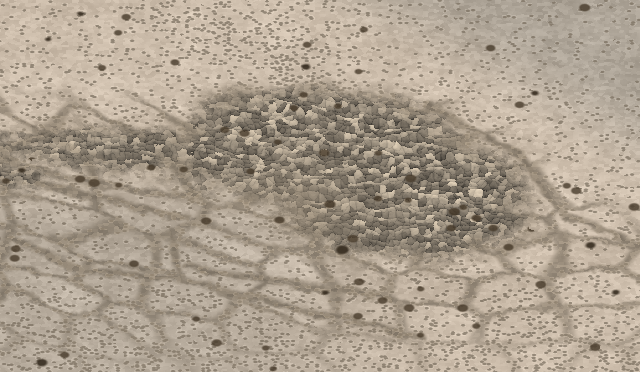
A Shadertoy shader for this texture:

```glsl
#define GRAVEL_SCALE vec2(50.0, 84.0)
#define GRIT_SCALE vec2(72.0, 125.0)
#define SLAB_SCALE vec2(4.6, 10.5)
#define PEBBLE_SCALE vec2(13.0, 19.0)
#define CRACK_WIDTH 0.009
#define CREAM vec3(0.815, 0.755, 0.685)
#define GREY vec3(0.69, 0.655, 0.605)
#define DIRT vec3(0.53, 0.48, 0.41)
#define DARK vec3(0.22, 0.18, 0.13)

vec2 hash2(vec2 p) {
    vec3 q = fract(p.xyx * vec3(0.1031, 0.1030, 0.0973));
    q += dot(q, q.yzx + 33.33);
    return fract((q.xx + q.yz) * q.zy);
}

// Nearest distance, gap to the next cell, random id, height within the cell
vec4 cellular(vec2 p) {
    vec2 base = floor(p), f = fract(p);
    vec4 cell = vec4(8.0);
    float second = 8.0;
    for (int y = -1; y <= 1; y++)
    for (int x = -1; x <= 1; x++) {
        vec2 o = vec2(x, y);
        vec2 h = hash2(base + o + 71.0);
        vec2 r = f - o - 0.1 - 0.8 * h;
        float d = length(r);
        if (d < cell.x) {
            second = cell.x;
            cell = vec4(d, 0.0, hash2(base + o + 19.0).x, r.y);
        } else second = min(second, d);
    }
    cell.y = second - cell.x;
    return cell;
}

// Layered sines, roughly -1 to 1
float waves(vec2 p) {
    float sum = 0.0, amp = 0.5;
    for (int i = 0; i < 5; i++) {
        sum += amp * sin(p.x + 1.7 * sin(p.y)) * cos(p.y * 1.1 - 0.8 * sin(p.x));
        p = mat2(1.5, 1.2, -1.2, 1.5) * p + 2.3;
        amp *= 0.62;
    }
    return sum;
}

float ellipse(vec2 p, vec2 centre, vec2 radius) {
    return (length((p - centre) / radius) - 1.0) * radius.y;
}

float segment(vec2 p, vec2 a, vec2 b) {
    vec2 pa = p - a, ba = b - a;
    return length(pa - ba * clamp(dot(pa, ba) / dot(ba, ba), 0.0, 1.0));
}

// Long fissures around the hollow
float fissures(vec2 p) {
    vec4 lines[9] = vec4[9](
        vec4(0.02, 0.36, 0.23, 0.27), vec4(0.23, 0.27, 0.48, 0.25),
        vec4(0.48, 0.25, 1.14, 0.09), vec4(0.45, 0.37, 0.49, 0.25),
        vec4(0.10, 0.51, 0.50, 0.41), vec4(1.15, 0.72, 1.40, 0.58),
        vec4(1.40, 0.58, 1.52, 0.42), vec4(1.52, 0.42, 1.72, 0.34),
        vec4(0.50, 0.28, 1.05, 0.20));
    float d = 9.0;
    for (int i = 0; i < 9; i++) d = min(d, segment(p, lines[i].xy, lines[i].zw));
    return d;
}

// Larger loose stones: position and radius
float looseStones(vec2 p) {
    vec3 stones[10] = vec3[10](
        vec3(0.112, 0.025, 0.016), vec3(0.92, 0.328, 0.018),
        vec3(0.822, 0.82, 0.013), vec3(1.438, 0.75, 0.011),
        vec3(1.587, 0.34, 0.014), vec3(1.655, 0.214, 0.011),
        vec3(0.217, 0.963, 0.011), vec3(0.13, 0.895, 0.009),
        vec3(0.875, 0.214, 0.010), vec3(0.058, 0.542, 0.011));
    float d = 9.0;
    for (int i = 0; i < 10; i++)
        d = min(d, ellipse(p, stones[i].xy, stones[i].z * vec2(1.0, 0.65)));
    return d;
}

void mainImage(out vec4 fragColor, in vec2 fragCoord) {
    vec2 p = fragCoord / iResolution.y;
    float px = 1.0 / iResolution.y;
    float broad = waves(p * vec2(5.0, 9.0));
    float rough = waves(p * vec2(29.0, 47.0) + 4.0);
    vec2 bent = p + 0.012 * vec2(broad, rough);

    // Road tone: warm left, smooth grey upper right, dusty lower left
    float smoothLane = smoothstep(-0.04, 0.24, dot(p - vec2(0.8, 1.0), vec2(0.48, 0.88)));
    float dusty = smoothstep(0.65, 0.35, p.y) * smoothstep(1.3, 0.4, p.x);
    vec3 col = mix(CREAM, GREY, max(smoothLane, 0.62 * dusty));
    col += 0.03 * broad + 0.035 * rough;

    // Fine grit
    vec4 grit = cellular(p * GRIT_SCALE);
    float lower = smoothstep(0.35, 0.0, p.y);
    float trail = exp(-14.0 * segment(p, vec2(0.42, 1.02), vec2(0.85, 0.79)));
    float gritty = 0.18 + 0.22 * lower + 0.35 * trail - 0.08 * smoothLane + 0.08 * broad;
    col += (grit.z - 0.5) * 0.09;
    float speck = smoothstep(0.6, 0.25, grit.x) * step(1.0 - gritty, grit.z);
    col = mix(col, DIRT * 0.87, 0.72 * speck);

    // Broken slabs and their fissures
    float slant = 0.30 * p.x - 0.10 * p.x * p.x;
    vec4 slab = cellular((bent + vec2(0.0, slant)) * SLAB_SCALE);
    float cracked = smoothstep(0.78, 0.70, p.y)
        * smoothstep(0.06, -0.04, p.y - 0.76 + 0.69 * (p.x - 1.17))
        * mix(1.0, smoothstep(0.0, 0.22, p.y), 0.7);
    float width = CRACK_WIDTH * (0.8 + 0.5 * grit.z + 0.5 * rough);
    float seam = smoothstep(width + 0.012, width - 0.006, slab.y / SLAB_SCALE.y);
    float fissure = smoothstep(width + 0.008, width - 0.007, fissures(bent));
    col += cracked * (slab.z - 0.5) * 0.05;
    col = mix(col, DIRT * (0.75 + 0.4 * grit.z), max(0.62 * seam * cracked, 0.72 * fissure));

    // Hollow outline, with a tail to the left
    float hollow = ellipse(p, vec2(0.84, 0.60), vec2(0.39, 0.16));
    hollow = min(hollow, ellipse(p, vec2(1.08, 0.465), vec2(0.34, 0.165)));
    hollow = min(hollow, ellipse(p, vec2(0.32, 0.605), vec2(0.29, 0.062)));
    hollow = min(hollow, ellipse(p, vec2(0.04, 0.525), vec2(0.09, 0.025)));
    hollow += 0.022 * broad + 0.018 * rough;
    float rim = smoothstep(0.05, -0.03, hollow);
    col = mix(col, DIRT * (0.92 + 0.3 * grit.z), 0.65 * rim);

    // Gravel bed: each stone has its own tone and a lit upper side
    vec4 stone = cellular(bent * GRAVEL_SCALE);
    float tone = 0.23 + 0.43 * stone.z * stone.z + 0.18 * stone.w;
    tone += 0.10 * smoothstep(0.02, 0.25, stone.y);
    vec3 gravel = tone * vec3(1.08, 1.0, 0.88) + 0.035;
    float sandy = exp(-9.0 * length((p - vec2(0.78, 0.42)) * vec2(0.7, 1.0)));
    gravel = mix(gravel, DIRT * 1.12, 0.65 * sandy);
    float bed = smoothstep(0.018, -0.045, hollow + 0.025 * (stone.z - 0.5));
    col = mix(col, gravel, 0.88 * bed);

    // Scattered dark pebbles and the larger loose stones
    vec4 pebble = cellular(p * PEBBLE_SCALE);
    float chance = 0.10 + 0.16 * trail + 0.12 * rim + 0.06 * lower - 0.06 * smoothLane;
    float size = 0.10 + 0.08 * fract(pebble.z * 57.0);
    float dots = smoothstep(size + 0.07, size - 0.03, pebble.x) * step(1.0 - chance, pebble.z);
    col = mix(col, DARK * 1.25, 0.8 * dots);
    float loose = looseStones(p + 0.002 * rough);
    col = mix(col, DARK, 0.92 * smoothstep(px, -px - 0.002, loose));

    fragColor = vec4(clamp(col, 0.0, 1.0), 1.0);
}
```
